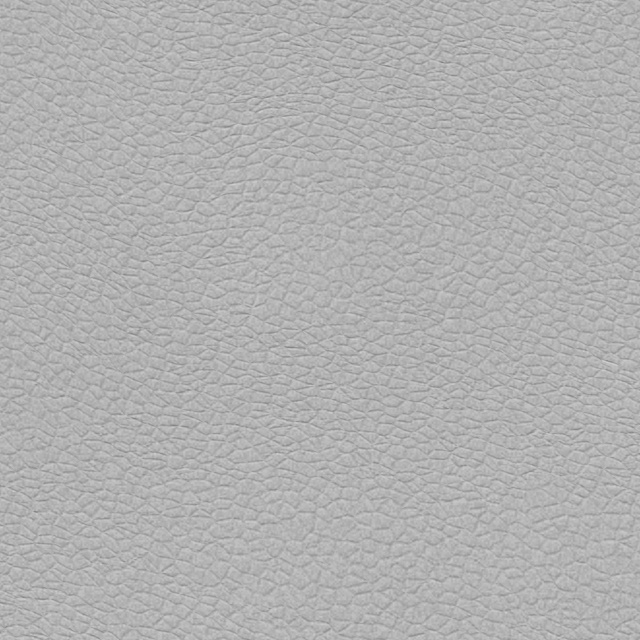
Give the GLSL for this texture, as a Shadertoy shader.

```glsl
#define GRAIN_COUNT vec2(40.0, 60.0)
#define GRAIN_TILT 0.33
#define GRAIN_JITTER 0.86
#define FLOW_BEND 0.035
#define CREASE_WIDTH 0.21
#define WRINKLE_DEPTH 0.42
#define LIGHT_STEP vec2(-0.0004, 0.0016)
#define LIT_GAIN 0.085
#define SHADE_GAIN 0.17
#define PORE_CONTRAST 0.085
#define LEATHER_GREY 0.706

// Integer hash giving two values in 0..1
vec2 hash2(vec2 cell) {
    uvec2 v = uvec2(ivec2(cell) + 32768);
    v = v * 1664525u + 1013904223u;
    v.x += v.y * 1664525u;
    v.y += v.x * 1664525u;
    v ^= v >> 16u;
    v.x += v.y * 1664525u;
    v.y += v.x * 1664525u;
    v ^= v >> 16u;
    return vec2(v & 65535u) / 65535.0;
}

float valueNoise(vec2 p) {
    vec2 cell = floor(p), f = fract(p);
    f = f * f * (3.0 - 2.0 * f);
    float bottom = mix(hash2(cell).x, hash2(cell + vec2(1, 0)).x, f.x);
    float top = mix(hash2(cell + vec2(0, 1)).x, hash2(cell + vec2(1, 1)).x, f.x);
    return mix(bottom, top, f.y);
}

vec2 seedPoint(vec2 cell) {
    return cell + 0.5 + GRAIN_JITTER * (hash2(cell) - 0.5);
}

// Distance to the nearest border between Voronoi cells
float borderDistance(vec2 p) {
    vec2 home = floor(p), nearestCell = home, toNearest = vec2(8.0);
    for (int y = -1; y <= 1; y++)
    for (int x = -1; x <= 1; x++) {
        vec2 cell = home + vec2(x, y);
        vec2 toSeed = seedPoint(cell) - p;
        if (dot(toSeed, toSeed) < dot(toNearest, toNearest)) {
            toNearest = toSeed;
            nearestCell = cell;
        }
    }
    float border = 8.0;
    for (int y = -2; y <= 2; y++)
    for (int x = -2; x <= 2; x++) {
        if (x == 0 && y == 0) continue;
        vec2 toSeed = seedPoint(nearestCell + vec2(x, y)) - p;
        vec2 between = toSeed - toNearest;
        border = min(border, dot(0.5 * (toSeed + toNearest), normalize(between)));
    }
    return border;
}

// Tilted coordinates whose direction drifts over the hide
vec2 grainFlow(vec2 uv) {
    float c = cos(GRAIN_TILT), s = sin(GRAIN_TILT);
    vec2 p = vec2(uv.x * c - uv.y * s, uv.x * s + uv.y * c);
    p.y += FLOW_BEND * (valueNoise(uv * 4.0 + 7.0) - 0.5) * 2.0;
    p += 0.006 * (vec2(valueNoise(uv * 36.0), valueNoise(uv * 36.0 + 91.0)) - 0.5);
    return p;
}

// Relief: x is height, y is the depth of the main crease
vec2 leatherRelief(vec2 uv) {
    vec2 p = grainFlow(uv) * GRAIN_COUNT;
    float border = borderDistance(p);
    float pebble = 0.75 * smoothstep(0.0, CREASE_WIDTH, border)
                 + 0.35 * smoothstep(0.0, 0.55, border);

    // Finer wrinkles cross the pebbles in patches
    vec2 turned = vec2(p.x * 0.9 + p.y * 0.5, p.y * 0.9 - p.x * 0.5);
    float wrinkle = 1.0 - smoothstep(0.0, 0.24, borderDistance(turned * 1.35 + 37.0));
    float patches = smoothstep(0.3, 0.7, valueNoise(p * 0.8 + 53.0));
    float height = pebble - WRINKLE_DEPTH * wrinkle * patches;
    return vec2(height, 1.0 - smoothstep(0.0, 0.16, border));
}

void mainImage(out vec4 fragColor, in vec2 fragCoord) {
    vec2 uv = fragCoord / iResolution.y;

    // Light from above catches the upper rims and shades the lower ones
    vec2 relief = leatherRelief(uv);
    float slope = relief.x - leatherRelief(uv + LIGHT_STEP).x;
    float grey = LEATHER_GREY + slope * (slope > 0.0 ? LIT_GAIN : SHADE_GAIN);
    grey -= 0.018 * relief.y;

    // Fine pores and a faint broad unevenness
    grey += PORE_CONTRAST * (valueNoise(uv * 330.0) - 0.5);
    grey += 0.012 * (valueNoise(uv * 5.0 + 19.0) - 0.5);

    fragColor = vec4(vec3(clamp(grey, 0.0, 1.0)), 1.0);
}
```
